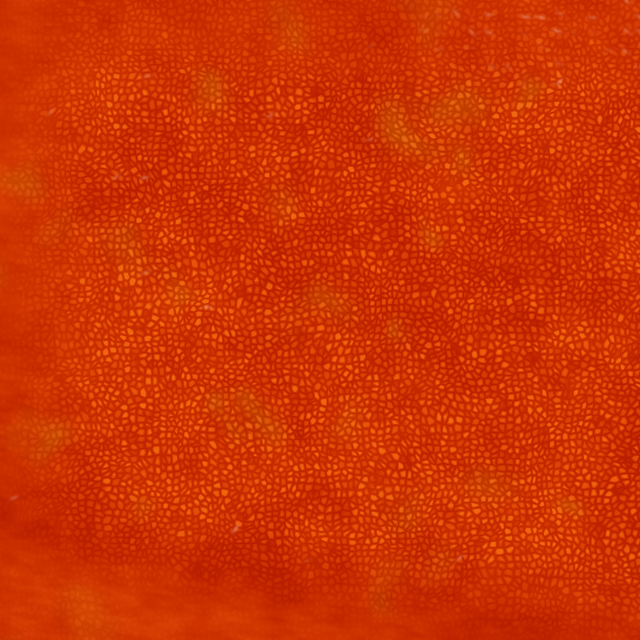
Reproduce this texture procedurally as a WebGL 1 fragment shader.

```glsl
precision highp float;
// Glossy red-orange fruit skin: tiny glowing cells, soft yellow spots, pale flecks.
uniform vec2 u_resolution;

#define CELLS 94.0
#define CELL_JITTER 0.8
#define CELL_CONTRAST 0.78
#define BASE_TONE 0.37
#define PATCH_CONTRAST 0.42
#define SPOT_GRID 7.5
#define SPOT_DENSITY 0.55
#define SPOT_STRENGTH 0.6
#define FLECK_STRENGTH 0.6

const vec3 DEEP_RED = vec3(0.715, 0.115, 0.0);
const vec3 RED = vec3(0.80, 0.19, 0.0);
const vec3 ORANGE = vec3(0.855, 0.255, 0.015);
const vec3 GLOW = vec3(0.94, 0.40, 0.055);
const vec3 YELLOW = vec3(0.80, 0.37, 0.02);
const vec3 PALE = vec3(0.92, 0.62, 0.50);

float hash(vec2 p) {
  return fract(sin(dot(p, vec2(127.1, 311.7))) * 43758.5453);
}

vec2 hash2(vec2 p) {
  return vec2(hash(p), hash(p + 57.3));
}

float noise(vec2 p) {
  vec2 i = floor(p), f = fract(p);
  f = f * f * (3.0 - 2.0 * f);
  return mix(mix(hash(i), hash(i + vec2(1.0, 0.0)), f.x),
             mix(hash(i + vec2(0.0, 1.0)), hash(i + 1.0), f.x), f.y);
}

float fbm(vec2 p) {
  float sum = 0.0, amp = 0.53;
  for (int i = 0; i < 4; i++) {
    sum += amp * noise(p);
    p = mat2(1.6, 1.2, -1.2, 1.6) * p + 7.1;
    amp *= 0.5;
  }
  return sum;
}

vec2 rotate(vec2 v, float a) {
  return vec2(cos(a) * v.x + sin(a) * v.y, cos(a) * v.y - sin(a) * v.x);
}

// Brightness of slightly elongated Voronoi cells: dark walls, bright hearts.
float skinCells(vec2 p) {
  vec2 id = floor(p), nearestId = id;
  float near = 8.0, second = 8.0;
  for (int y = -1; y <= 1; y++) {
    for (int x = -1; x <= 1; x++) {
      vec2 cell = id + vec2(float(x), float(y));
      vec2 site = cell + 0.5 + CELL_JITTER * (hash2(cell) - 0.5);
      vec2 v = rotate(p - site, 6.283 * hash(cell + 19.7));
      float d = length(v * vec2(0.86, 1.16));
      if (d < near) {
        second = near;
        near = d;
        nearestId = cell;
      } else {
        second = min(second, d);
      }
    }
  }
  return smoothstep(0.0, 0.7, second - near) * mix(0.65, 1.2, hash(nearestId + 4.4));
}

// Soft round blotches scattered on a coarse grid.
float spots(vec2 p) {
  vec2 id = floor(p);
  float sum = 0.0;
  for (int y = -1; y <= 1; y++) {
    for (int x = -1; x <= 1; x++) {
      vec2 cell = id + vec2(float(x), float(y));
      vec2 v = p - cell - hash2(cell + 3.1);
      float radius = mix(0.12, 0.27, hash(cell + 8.9));
      float present = step(hash(cell + 31.3), SPOT_DENSITY);
      sum += present * mix(0.4, 1.0, hash(cell + 5.2)) * exp(-dot(v, v) / (radius * radius));
    }
  }
  return min(sum, 1.0);
}

// Short slanted highlights, one at most in each grid square.
float flecks(vec2 p, float density, float angle, float size) {
  vec2 cell = floor(p);
  vec2 v = fract(p) - mix(vec2(0.35), vec2(0.65), hash2(cell + 12.6));
  v = rotate(v, angle + 0.9 * (hash(cell + 2.8) - 0.5)) / (size * vec2(1.0, 0.42));
  return step(hash(cell + 44.1), density) * hash(cell + 6.5) * exp(-dot(v, v));
}

void main() {
  vec2 uv = gl_FragCoord.xy / u_resolution;

  // Sharp in the middle, blurred towards the left, lower and upper rims.
  float focus = smoothstep(-0.03, 0.2, uv.x) * smoothstep(0.06, 0.26, uv.y + 0.12 * uv.x)
              * (1.0 - 0.55 * smoothstep(0.82, 0.98, uv.y));
  vec2 warp = vec2(noise(uv * 16.0), noise(uv * 16.0 + 40.0)) - 0.5;
  float cells = skinCells(uv * CELLS + 1.3 * warp) - 0.36;
  float smear = noise(rotate(uv, -0.15) * vec2(45.0, 115.0)) - 0.5;

  // Broad light and shade, with a dark band above a brighter lower left.
  float patches = fbm(uv * 7.0) - 0.5 + 0.5 * (noise(uv * 30.0) - 0.5);
  float slope = uv.y + 0.22 * uv.x - 0.19;
  float shade = 0.16 * smoothstep(0.0, -0.12, slope) - 0.18 * exp(-slope * slope / 0.004);
  float tone = BASE_TONE + PATCH_CONTRAST * patches + shade
             + CELL_CONTRAST * max(focus, 0.1) * cells + 0.22 * (1.0 - focus) * smear;

  vec3 color = mix(DEEP_RED, RED, smoothstep(-0.1, 0.4, tone));
  color = mix(color, ORANGE, smoothstep(0.3, 0.68, tone));
  color = mix(color, GLOW, smoothstep(0.6, 1.05, tone));

  // Yellow spots keep some of the cell relief.
  float spot = spots(uv * SPOT_GRID + 0.5 * warp);
  color = mix(color, YELLOW + 0.1 * cells, SPOT_STRENGTH * spot);

  // Sparse flecks everywhere, a cluster of streaks at the upper right.
  float glossy = smoothstep(0.82, 0.98, uv.y) * smoothstep(0.5, 0.85, uv.x);
  float shine = flecks(uv * 20.0, 0.05, 0.5, 0.14)
              + glossy * flecks(uv * 38.0 + 0.4, 0.5, -0.45, 0.28);
  color = mix(color, PALE, FLECK_STRENGTH * min(shine, 1.0));

  gl_FragColor = vec4(clamp(color, 0.0, 1.0), 1.0);
}
```
